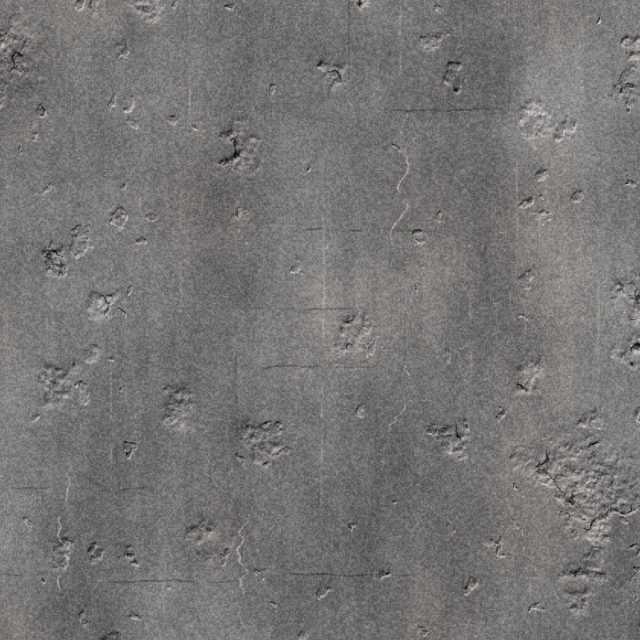
This texture is drawn by a WebGL 2 fragment shader. Its source:

```glsl
#version 300 es
precision highp float;
// Weathered grey concrete wall with crumbled pits, seams and hairline cracks.

uniform vec2 u_resolution;
out vec4 fragColor;

vec3 hash3(vec2 p) {
    vec3 q = fract(p.xyx * vec3(0.1031, 0.1030, 0.0973));
    q += dot(q, q.yxz + 33.33);
    return fract((q.xxy + q.yzz) * q.zyx);
}

float noise(vec2 p) {
    vec2 i = floor(p), f = fract(p);
    f = f * f * (3.0 - 2.0 * f);
    return mix(mix(hash3(i).x, hash3(i + vec2(1, 0)).x, f.x),
               mix(hash3(i + vec2(0, 1)).x, hash3(i + vec2(1, 1)).x, f.x), f.y);
}

float fbm(vec2 p) {
    float sum = 0.0, gain = 0.53;
    for (int i = 0; i < 4; i++) {
        sum += gain * noise(p);
        p = mat2(1.6, 1.2, -1.2, 1.6) * p + 17.3;
        gain *= 0.5;
    }
    return sum;
}

// Regions where the surface has broken up more, wrapping sideways.
float wear(vec2 p) {
    vec2 low = vec2(abs(fract(p.x - 0.39) - 0.5), p.y - 0.19);
    vec2 high = vec2(abs(fract(p.x - 0.49) - 0.5), p.y - 0.91);
    return max(1.0 - smoothstep(0.08, 0.18, length(low)),
               1.0 - smoothstep(0.03, 0.1, length(high)));
}

// Depth of randomly scattered chips, one candidate per cell.
float chips(vec2 p, float cells, float chance, float size) {
    float depth = 0.0;
    for (int y = -1; y <= 1; y++)
    for (int x = -1; x <= 1; x++) {
        vec2 cell = floor(p * cells) + vec2(x, y);
        vec3 rnd = hash3(cell + cells * 7.0);
        vec2 centre = (cell + rnd.xy) / cells;
        float present = step(hash3(cell + cells * 3.0 + 91.0).y, chance + 0.25 * wear(centre));
        float d = length((p - centre) * vec2(1.2, 0.9)) / (size * mix(0.55, 1.0, rnd.z));
        depth = max(depth, present * (1.0 - smoothstep(0.45, 1.0, d)));
    }
    return depth;
}

float pitDepth(vec2 p) {
    vec2 q = p + 0.04 * (vec2(fbm(p * 42.0), fbm(p * 42.0 + 50.0)) - 0.5);
    float large = chips(q, 8.0, 0.25, 0.048) * smoothstep(0.12, 0.5, noise(p * 34.0 + 5.0));
    float medium = chips(q, 15.0, 0.13, 0.021);
    float small = chips(q, 25.0, 0.1, 0.011);
    float broken = wear(q) * smoothstep(0.49, 0.6, fbm(q * 13.0 + 31.0));
    return max(max(large, broken), max(medium * 0.75, small * 0.55));
}

// Relief: flat wall at zero, crumbled floor inside the pits.
float relief(vec2 p, float depth) {
    return -depth * (0.2 + 1.7 * abs(fbm(p * 70.0) - 0.5) + 0.65 * noise(p * 135.0));
}

// Broken thin lines running along x, one segment per cell of a row.
float seams(vec2 p, float rows, float chance, float wiggle, float width) {
    float row = floor(p.y * rows);
    float along = p.x * 3.5 + hash3(vec2(row, rows)).x * 5.0;
    vec3 rnd = hash3(vec2(floor(along), row + rows * 11.0));
    float f = fract(along);
    float offset = 0.25 + 0.5 * rnd.y + wiggle * (fbm(p.xx * 22.0 + row * 9.0) - 0.5);
    float d = abs(fract(p.y * rows) - offset) / rows;
    float fade = smoothstep(0.0, 0.2, f) * (1.0 - smoothstep(0.35 + 0.4 * rnd.z, 1.0, f));
    float line = 1.0 - smoothstep(width, width + 1.5 / u_resolution.y, d);
    return step(rnd.x, chance) * fade * line * smoothstep(0.2, 0.7, noise(p * 45.0));
}

void main() {
    vec2 p = gl_FragCoord.xy / u_resolution.y;

    // Stains: soft clouds and vertical run-off streaks.
    float tone = 0.466;
    tone += 0.26 * (fbm(p * 3.6 + 3.0) - 0.5);
    tone += 0.11 * (noise(vec2(p.x * 8.0, p.y * 1.5) + 8.0) - 0.5);
    tone += 0.035 * (noise(vec2(p.x * 75.0, p.y * 7.0)) - 0.5);
    tone += 0.07 * (fbm(p * 24.0) - 0.5);

    // Sandy grain and pale specks.
    tone += 0.145 * (noise(p * 420.0) - 0.5) + 0.06 * (noise(p * 210.0 + 40.0) - 0.5);
    tone += 0.1 * smoothstep(0.82, 1.0, noise(p * 270.0 + 70.0));

    // Crumbled pits lit from above, with dark crevices and pale dust.
    vec2 toLight = vec2(-0.001, 0.0028);
    float depth = pitDepth(p);
    float slope = relief(p, depth) - relief(p + toLight, pitDepth(p + toLight));
    float ridge = 1.0 - smoothstep(0.0, 0.05, abs(fbm(p * 33.0 + 21.0) - 0.54));
    float crevice = ridge * smoothstep(0.4, 0.65, noise(p * 40.0 + 60.0)) * smoothstep(0.35, 0.75, depth);
    float dust = smoothstep(0.45, 0.75, noise(p * 24.0 + 13.0)) * depth;
    tone += clamp(slope * 0.55, -0.28, 0.2) + 0.08 * dust - 0.28 * crevice;

    // Dark horizontal seams, faint upright ones and pale wandering cracks.
    tone -= 0.11 * seams(p, 15.0, 0.3, 0.12, 0.0004);
    tone -= 0.07 * seams(p.yx + 3.0, 12.0, 0.2, 0.04, 0.0003);
    tone += 0.08 * seams(p.yx + 6.0, 9.0, 0.2, 0.05, 0.0006);
    tone += 0.18 * seams(p.yx + 11.0, 6.0, 0.14, 0.35, 0.0005);

    vec3 tint = mix(vec3(1.01, 0.99, 0.965), vec3(1.005, 0.995, 0.98), noise(p * 6.0));
    fragColor = vec4(clamp(tone, 0.07, 0.8) * tint, 1.0);
}
```
